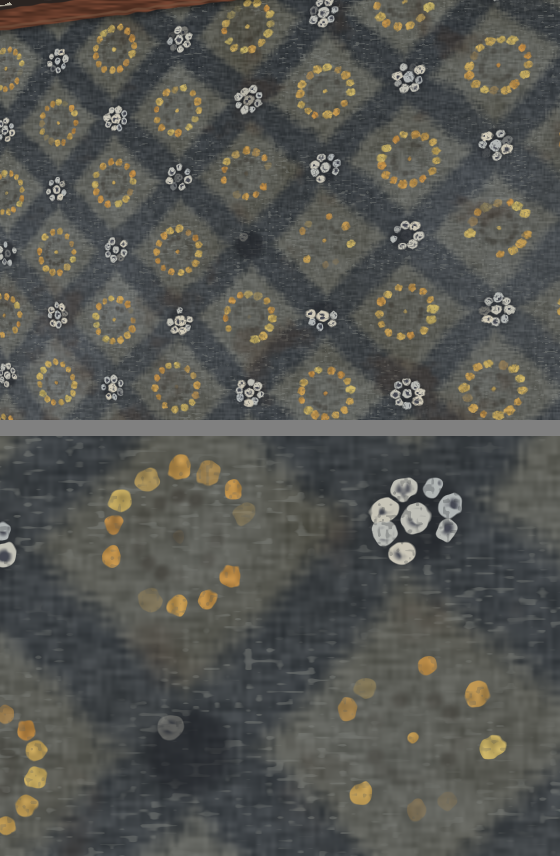
Top, the full canvas; bottom, a detail of the centre.
A Shadertoy shader for this pattern:

```glsl
// Worn painted lattice: yellow dot rings in diamonds, white rosettes at the band crossings.

float hash(vec2 p) {
    vec3 q = fract(p.xyx * vec3(0.1031, 0.1030, 0.0973));
    q += dot(q, q.yzx + 33.33);
    return fract((q.x + q.y) * q.z);
}

float noise(vec2 p) {
    vec2 i = floor(p), f = fract(p);
    f = f * f * (3.0 - 2.0 * f);
    return mix(mix(hash(i), hash(i + vec2(1, 0)), f.x),
               mix(hash(i + vec2(0, 1)), hash(i + vec2(1, 1)), f.x), f.y);
}

float fbm(vec2 p) {
    float sum = 0.0, amp = 0.5;
    for (int i = 0; i < 4; i++) {
        sum += amp * noise(p);
        p = p * 2.03 + 17.1;
        amp *= 0.5;
    }
    return sum / 0.9375;
}

float disc(vec2 d, float radius, float blur) {
    return 1.0 - smoothstep(radius - blur, radius + blur, length(d));
}

// Height of a lattice row step; it grows to the right with the perspective
float rowStep(float column) {
    return 0.1458 + 0.0069 * column;
}

// Canvas position (y down) to lattice column and row
vec2 toLattice(vec2 p) {
    float column = (sqrt(0.01313 + 0.0299 * (p.x - 0.0139)) - 0.1146) / 0.01494;
    float middle = 0.76 - 0.0014 * (column - 3.0) * (column - 3.0);
    return vec2(column, 4.0 + (p.y - middle) / rowStep(column));
}

vec3 ground(vec2 p, vec2 q) {
    float cloud = fbm(p * 7.0);
    float weave = noise(p * vec2(70, 240)) * 0.6 + noise(p * vec2(260, 90)) * 0.4;
    vec3 color = mix(vec3(0.30, 0.295, 0.255), vec3(0.41, 0.42, 0.40), cloud);

    // Soft diagonal bands crossing at every odd lattice point
    vec2 diagonals = vec2(q.x + q.y, q.x - q.y) + 0.22 * (vec2(fbm(p * 9.0), fbm(p * 9.0 + 40.0)) - 0.5);
    vec2 d = abs(mod(diagonals, 2.0) - 1.0);
    vec2 band = 1.0 - smoothstep(0.17, 0.40, d + 0.12 * (weave - 0.5));
    float cover = max(band.x, band.y) * (0.75 + 0.25 * cloud);
    color = mix(color, vec3(0.185, 0.205, 0.225), cover);

    // Pale haze at the lower left and the right
    float haze = exp(-3.5 * dot(p - vec2(0.1, 0.85), p - vec2(0.1, 0.85)))
               + exp(-5.0 * dot(p - vec2(1.3, 0.65), p - vec2(1.3, 0.65)));
    color = mix(color, vec3(0.47, 0.49, 0.51), 0.34 * min(haze, 1.0) * (0.5 + cloud));

    // Woven grain, rubbed specks and brown stains
    color += 0.13 * (weave - 0.5);
    float rub = smoothstep(0.70, 0.92, noise(p * vec2(120, 330))) * smoothstep(0.35, 0.7, fbm(p * 13.0 + 5.0));
    color = mix(color, vec3(0.50, 0.51, 0.49), 0.45 * rub);
    return mix(color, vec3(0.25, 0.19, 0.15), 0.35 * smoothstep(0.58, 0.8, fbm(p * 10.0 + 80.0)));
}

vec3 ornament(vec3 color, vec2 p, vec2 q, float blur) {
    vec2 cell = round(q);
    float id = hash(cell + 50.0);
    bool rosette = mod(cell.x + cell.y, 2.0) > 0.5;
    vec2 local = q - cell - 0.07 * (vec2(id, hash(cell + 71.0)) - 0.5);
    vec2 patchOffset = cell - vec2(4.4, 3.0);
    float wear = 0.07 + 0.28 * step(0.84, id) + 0.8 * exp(-1.4 * dot(patchOffset, patchOffset));
    int count = rosette ? 7 + int(id * 2.0) : 14 + int(id * 3.0);
    float grain = noise(p * 170.0), fine = noise(p * 330.0 + 9.0);
    if (rosette) color = mix(color, vec3(0.12, 0.13, 0.15), 0.6 * disc(local, 0.19, 0.05));

    // Element zero is the centre, the others go around it
    for (int i = 0; i <= count; i++) {
        vec2 key = cell * 23.0 + vec2(float(i) * 3.7 + 300.0, 300.0);
        float a = hash(key), b = hash(key + 11.0), c = hash(key + 29.0);
        float angle = 6.2832 * (float(i) + 0.3 * (a - 0.5)) / float(count) + id * 6.0;
        vec2 ray = vec2(cos(angle), sin(angle));
        float orbit = i == 0 ? 0.0 : (rosette ? 0.143 : 0.315) + 0.025 * (b - 0.5);
        float radius = rosette ? (i == 0 ? 0.066 : 0.053) : (i == 0 ? 0.027 : 0.051);
        radius *= 0.84 + 0.3 * c;
        vec2 d = (local - ray * orbit) * vec2(1.0 + 0.3 * (a - 0.5), 1.0);
        float paint = disc(d, radius + 0.018 * (grain - 0.5), blur);
        paint *= smoothstep(wear - 0.12, wear + 0.12, b) * (0.72 + 0.28 * smoothstep(0.15, 0.4, fine));

        vec3 tint;
        if (rosette) {
            tint = mix(vec3(0.83, 0.80, 0.72), vec3(0.60, 0.65, 0.70), 0.65 * a);
            float smudge = disc(d - 0.018 * (vec2(a, c) - 0.5), radius * 0.55, 0.016);
            tint = mix(tint, vec3(0.27, 0.28, 0.32), smudge * smoothstep(0.4, 0.75, grain));
        } else {
            tint = mix(vec3(0.74, 0.67, 0.39), vec3(0.72, 0.52, 0.26), a);
            tint *= 0.82 + 0.3 * grain;
            float shadow = disc(local - ray * orbit * 0.58, 0.034, 0.02);
            color = mix(color, vec3(0.17, 0.15, 0.13), 0.38 * shadow * c);
        }
        color = mix(color, tint, paint);
    }
    return color;
}

void mainImage(out vec4 fragColor, in vec2 fragCoord) {
    vec2 p = vec2(fragCoord.x, iResolution.y - fragCoord.y) / iResolution.y;
    vec2 q = toLattice(p);
    float pixel = 1.0 / iResolution.y;
    vec3 color = ornament(ground(p, q), p, q, pixel / rowStep(q.x));

    // Slanted red-brown border in the upper left corner
    float edge = 0.073 - 0.13 * p.x - p.y + 0.004 * (noise(p * 40.0) - 0.5);
    color *= 1.0 - 0.35 * smoothstep(-0.02, 0.0, edge);
    vec3 wood = vec3(0.37, 0.22, 0.16) * (0.75 + 0.5 * noise(p * vec2(30, 200)));
    wood = mix(wood, vec3(0.46, 0.33, 0.25), 0.6 * disc(vec2(edge - 0.008), 0.004, 0.003));
    wood = mix(wood, vec3(0.17, 0.14, 0.13), smoothstep(0.048, 0.052, edge));
    wood = mix(wood, vec3(0.70, 0.68, 0.62), smoothstep(0.056, 0.06, edge) * step(0.55, noise(p * 45.0)));
    color = mix(color, wood, smoothstep(-pixel, pixel, edge));

    fragColor = vec4(clamp(color, 0.0, 1.0), 1.0);
}
```
